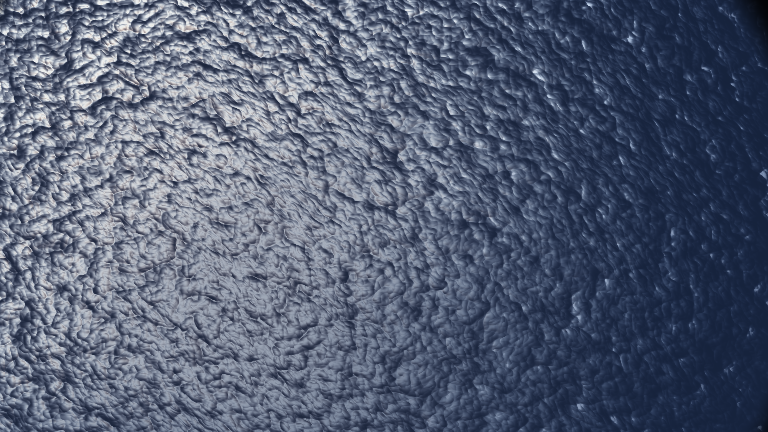
Give the GLSL for this texture, as a Shadertoy shader.

```glsl
// Sun glitter on choppy open water seen from above.
// Layered soft cellular noise gives wave slopes; each facet mirrors a broad
// sun glow, displaced by its slope. A lens vignette darkens the corners.

vec2 hash2(vec2 cell) {
    vec3 v = fract(cell.xyx * vec3(0.1031, 0.1030, 0.0973));
    v += dot(v, v.yzx + 33.33);
    return fract((v.xx + v.yz) * v.zy);
}

// Softly blended offset from the nearest cell point: the slope of a facet
vec2 cellSlope(vec2 p) {
    vec2 cell = floor(p), local = fract(p), sum = vec2(0.0);
    float total = 0.0;
    for (int y = -1; y <= 1; y++) {
        for (int x = -1; x <= 1; x++) {
            vec2 neighbour = vec2(x, y);
            vec2 offset = local - neighbour - hash2(cell + neighbour);
            float weight = exp(-9.0 * dot(offset, offset));
            sum += weight * offset;
            total += weight;
        }
    }
    return sum / max(total, 1e-5);
}

mat2 rotation(float angle) {
    float c = cos(angle), s = sin(angle);
    return mat2(c, s, -s, c);
}

// Wave slopes from swell down to ripples, stretched along the crests
vec2 waveSlope(vec2 p) {
    vec2 slope = vec2(0.0);
    float frequency = 15.0;
    for (int i = 0; i < 5; i++) {
        float layer = float(i);
        mat2 turn = rotation(0.5 + 0.45 * sin(layer * 2.4));
        vec2 q = turn * p * frequency;
        q.x *= 0.65;
        q += 0.25 * sin(q.yx * 2.3 + layer * vec2(1.7, 4.1));
        float strength = 0.32 + 0.34 * sin(layer * 0.7);
        slope += strength * (cellSlope(q + layer * 17.3) * vec2(0.85, 1.1)) * turn;
        frequency *= 1.68;
    }
    return slope;
}

void mainImage(out vec4 fragColor, in vec2 fragCoord) {
    vec2 p = fragCoord / iResolution.y;

    // Slow bends keep the wave rows irregular
    vec2 bent = p + 0.018 * sin(p.yx * vec2(9.0, 7.0) + vec2(0.5, 2.0))
                  + 0.006 * sin(p.yx * vec2(31.0, 27.0) + p.xy * 13.0);
    vec2 slope = waveSlope(bent);

    // Waves look calmer away from the sun
    slope *= mix(1.0, 0.68, smoothstep(0.6, 1.3, p.x));

    // Sun reflection, with a faint colour fringe between channels
    vec2 toSun = p - vec2(0.42, 0.55);
    vec3 glow;
    for (int k = 0; k < 3; k++) {
        vec2 mirrored = toSun + slope * (1.0 + 0.06 * (float(k) - 1.0));
        glow[k] = 0.80 * exp(-2.15 * dot(mirrored, mirrored));
    }

    // Broad patches of wind, then light from the upper left on each ripple
    float patches = sin(p.x * 6.1 + 2.0 * sin(p.y * 4.3)) * sin(p.y * 7.7 - p.x * 3.1);
    float facing = dot(slope, vec2(0.55, -0.85));
    glow *= (1.0 + 0.07 * patches) * max(1.0 + 0.75 * facing, 0.2);
    glow = clamp(glow, 0.0, 1.0);

    // Deep blue water up to pale silver glare
    vec3 water = mix(vec3(0.105, 0.145, 0.23), vec3(0.085, 0.135, 0.235),
                     smoothstep(0.7, 1.7, p.x));
    vec3 color = mix(water, vec3(0.92, 0.93, 0.93), pow(glow, vec3(1.08, 1.03, 0.90)));

    // Sparse glints on the steepest far facets
    float glint = smoothstep(0.36, 0.62, dot(slope, normalize(-toSun)));
    color += 0.18 * glint * smoothstep(0.8, 1.3, p.x);

    // Lens vignette
    float edge = length(p - vec2(0.86, 0.46));
    color *= 1.0 - 0.9 * smoothstep(0.97, 1.06, edge);
    fragColor = vec4(clamp(color, 0.0, 1.0), 1.0);
}
```
